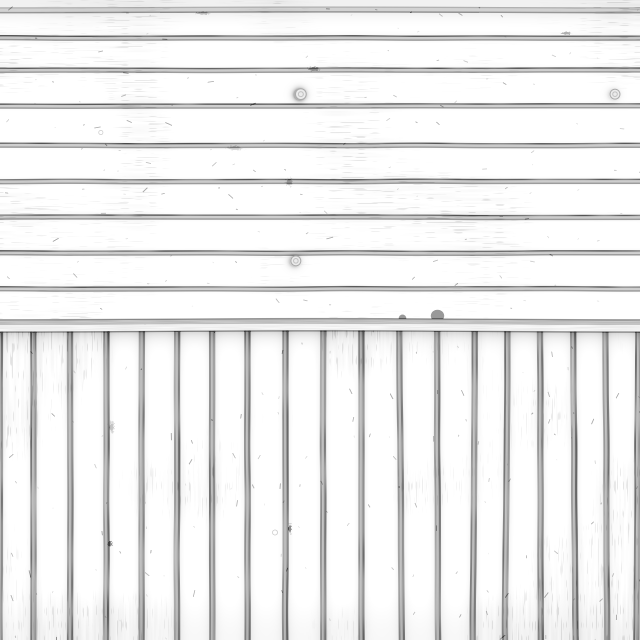
Write a WebGL 1 fragment shader that draws this texture.

```glsl
precision highp float;
// White painted panelling: horizontal boards above a rail, upright boards below.
// Each board joint is a banded groove profile repeated by a loop; hashed noise
// adds wavering edges, faint grain, nicks and worn paint, then knobs and knots.

uniform vec2 u_resolution;

const float SIDE = 768.0;          // design units along each canvas side
const float RAIL_TOP = 383.0;      // heights are measured downward
const float RAIL_LIP = 389.5;
const float RAIL_END = 397.5;
const float ROW_FIRST = 45.5;
const float ROW_STEP = 43.0;
const float WOBBLE = 0.8;
const float GRAIN = 0.04;
const float NICK_CELL = 27.0;
const float NICK_SHARE = 0.3;
const float PAINT = 1.015;         // slight overexposure keeps open boards white

float px;                          // size of one pixel in design units

float hash(vec2 p) {
  vec3 q = fract(vec3(p.xyx) * 0.1031);
  q += dot(q, q.yzx + 33.33);
  return fract((q.x + q.y) * q.z);
}

float noise(vec2 p) {
  vec2 i = floor(p), f = fract(p);
  f = f * f * (3.0 - 2.0 * f);
  return mix(mix(hash(i), hash(i + vec2(1, 0)), f.x),
             mix(hash(i + vec2(0, 1)), hash(i + vec2(1, 1)), f.x), f.y);
}

// Pixel coverage of the interval from a to b.
float band(float x, float a, float b) {
  return clamp(min(x + 0.5 * px, b) - max(x - 0.5 * px, a), 0.0, px) / px;
}

float disc(vec2 p, float r) { return clamp((r - length(p)) / px + 0.5, 0.0, 1.0); }
float ring(vec2 p, float r, float w) { return band(length(p), r - w, r + w); }

// Darkness of a horizontal joint: sharp upper edge, pale bead, soft lower edge.
float rowGroove(float d, float wear) {
  return 0.52 * wear * band(d, -3.0, -1.3) + 0.13 * band(d, -1.3, 1.6)
       + 0.36 * band(d, 1.6, 3.4) + 0.09 * exp(-abs(d) / 3.5);
}

// Darkness of an upright joint; side tells which edge is the deeper one.
float postGroove(float d, float wear, float side) {
  return mix(0.42, 0.26, side) * wear * band(d, -4.0, -1.8)
       + 0.13 * band(d, -1.8, 1.0)
       + mix(0.28, 0.46, side) * wear * band(d, 1.0, 3.6)
       + 0.16 * exp(-abs(d) / 4.0);
}

float rowHeight(float k) {
  return ROW_FIRST + ROW_STEP * k - 7.0 * exp(-1.8 * (k - 1.5) * (k - 1.5));
}

// Boards are wide in the middle and narrow on the right; some lean.
float postPlace(float k, float down) {
  float x = 1.0 + 42.3 * min(k, 7.0) + 45.5 * clamp(k - 7.0, 0.0, 6.0)
          + 39.2 * max(k - 13.0, 0.0) - 3.0 * exp(-(k - 1.0) * (k - 1.0));
  return x + 3.5 * down * cos(1.208 * (k - 11.0)) * smoothstep(9.0, 11.0, k);
}

// Short scratches, one at most per cell, running mostly along the boards.
float nicks(vec2 p, float upright) {
  vec2 cell = floor(p / NICK_CELL);
  float seed = hash(cell + 7.0);
  vec2 home = (vec2(hash(cell + 19.0), hash(cell + 41.0)) - 0.5) * 14.0;
  vec2 q = p - (cell + 0.5) * NICK_CELL - home;
  float angle = (hash(cell + 73.0) - 0.5) * 1.8 + upright * 1.57;
  vec2 along = vec2(cos(angle), sin(angle));
  float reach = 0.4 + 4.0 * seed * hash(cell + 5.0);
  float d = length(q - along * clamp(dot(q, along), -reach, reach));
  return step(hash(cell + 97.0), NICK_SHARE) * (0.08 + 0.3 * seed) * band(d, -0.5, 0.5);
}

// A round peg with a shaded rim and a small centre ring.
float knob(float tone, vec2 p, float r, float shadow) {
  tone -= shadow * exp(-max(length(p + vec2(1.5, -0.5)) - r, 0.0) / 2.5);
  tone = mix(tone, 0.92, disc(p, r));
  return tone - 0.25 * ring(p, r - 0.6, 0.6) - 0.16 * ring(p, r * 0.42, 0.6);
}

float knot(vec2 p, vec2 size) {
  float rough = 0.6 + 0.9 * noise(p * 0.6 + 50.0);
  return 0.42 * smoothstep(1.2, 0.5, length(p / size) * rough);
}

void main() {
  px = SIDE / u_resolution.y;
  vec2 p = gl_FragCoord.xy / u_resolution * SIDE;
  p.y = SIDE - p.y;
  float bow = 1.2 * cos(p.x * 0.0082);
  float railY = p.y - bow * 0.6;
  float upright = step(RAIL_TOP + 8.0, railY);

  // Faint grain and patches of worn paint.
  vec2 fibre = mix(p * vec2(0.03, 0.5), p * vec2(0.5, 0.03), upright);
  float patches = smoothstep(0.5, 0.9, noise(p * 0.012 + 3.0));
  float dark = GRAIN * patches * noise(fibre) + nicks(p, upright);
  dark += 0.09 * smoothstep(0.72, 0.9, noise(fibre * 2.0)) * patches;
  dark += 0.04 * smoothstep(700.0, 768.0, p.y);

  if (upright < 0.5) {
    for (int i = 0; i < 8; i++) {
      float k = float(i);
      float sway = (noise(vec2(p.x * 0.012, k * 9.0)) - 0.5) * WOBBLE;
      float wear = 0.75 + 0.5 * noise(vec2(p.x * 0.04, k * 5.0 + 2.0));
      dark += rowGroove(p.y - rowHeight(k) - sway, wear);
    }
    // Top moulding.
    float y = p.y - 0.4 * bow;
    dark += 0.07 * band(y, -5.0, 8.5) + 0.32 * band(y, 8.3, 9.8);
    dark += 0.19 * band(y, 9.8, 13.8) + 0.42 * band(y, 13.8, 15.5);
    dark += 0.08 * exp(-max(y - 15.0, 0.0) / 10.0) * step(15.0, y);
  } else {
    float down = (p.y - RAIL_END) / (SIDE - RAIL_END);
    for (int i = 0; i < 19; i++) {
      float k = float(i);
      float sway = (noise(vec2(p.y * 0.015, k * 7.0)) - 0.5) * WOBBLE;
      float wear = 0.75 + 0.5 * noise(vec2(p.y * 0.03, k * 3.0 + 1.0));
      dark += postGroove(p.x - postPlace(k, down) - sway, wear, hash(vec2(k, 4.0)));
    }
    dark += 0.18 * exp(-max(railY - RAIL_END, 0.0) / 9.0);
  }

  // Knots and chips.
  dark += knot(p - vec2(132, 653), vec2(3, 4)) + knot(p - vec2(348, 635), vec2(2, 6));
  dark += 0.5 * knot(p - vec2(134, 513), vec2(3, 7)) + 0.35 * knot(p - vec2(282, 178), vec2(9, 3));
  dark += 0.6 * knot(p - vec2(377, 83), vec2(7, 3)) + 0.5 * knot(p - vec2(347, 219), vec2(4, 5));
  dark += 0.7 * knot(p - vec2(680, 40), vec2(6, 2)) + 0.5 * knot(p - vec2(244, 16), vec2(8, 2));
  dark += 0.2 * (ring(p - vec2(121, 159), 2.5, 0.5) + ring(p - vec2(330, 639), 3.0, 0.5));
  float tone = min(PAINT - dark, 1.0);

  tone = knob(tone, p - vec2(361, 113), 7.0, 0.3);
  tone = knob(tone, p - vec2(738, 113), 6.5, 0.1);
  tone = knob(tone, p - vec2(355, 313), 6.5, 0.18);
  tone = mix(tone, 0.6, disc((p - vec2(525, 379)) * vec2(1, 1.1), 8.0));
  tone = mix(tone, 0.6, disc(p - vec2(483, 382), 4.5));

  // Rail: dark upper edge, grey slope, pale face, shadowed underside.
  float streak = 0.06 * (noise(p * vec2(0.04, 0.7)) - 0.5);
  tone = mix(tone, 0.76 + streak, band(railY, RAIL_TOP, RAIL_LIP));
  tone = mix(tone, 0.95 + streak, band(railY, RAIL_LIP, RAIL_END));
  tone -= 0.32 * band(railY, RAIL_TOP - 0.8, RAIL_TOP + 0.8);
  tone -= 0.36 * band(railY, RAIL_END - 0.6, RAIL_END + 1.0);

  gl_FragColor = vec4(vec3(clamp(tone, 0.25, 1.0)), 1.0);
}
```
